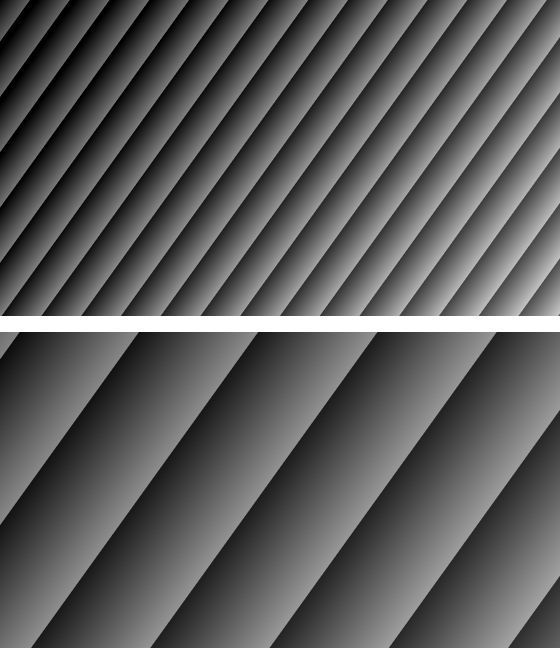
Top, the full canvas; bottom, a detail of the centre.
A Shadertoy shader for this pattern:

```glsl
// Diagonal sawtooth stripes in grey, brightening toward the lower right corner.

#define STRIPE_WIDTH 0.1258   // horizontal period, in canvas heights
#define STRIPE_LEAN  0.719    // horizontal run per unit of rise
#define STRIPE_SHIFT 0.007    // first edge along the bottom
#define RAMP_GAIN    0.465    // brightness gained across one stripe
#define BASE_LEVEL   -0.10    // darkest level, clipped to black
#define LIGHT_RIGHT  0.28     // brightness gained from left to right
#define LIGHT_DOWN   0.15     // brightness gained from top to bottom

// Rising ramp whose drop is softened over the given phase width
float softSawtooth(float phase, float dropWidth) {
    float ramp = fract(phase);
    return min(ramp, (1.0 - ramp) / dropWidth);
}

void mainImage(out vec4 fragColor, in vec2 fragCoord) {
    vec2 uv = fragCoord / iResolution.xy;
    vec2 p = fragCoord / iResolution.y;

    // Slanted stripes
    float phase = (p.x - STRIPE_LEAN * p.y - STRIPE_SHIFT) / STRIPE_WIDTH;
    float pixelPhase = length(vec2(1.0, STRIPE_LEAN)) / (STRIPE_WIDTH * iResolution.y);
    float stripe = softSawtooth(phase, pixelPhase);

    // Broad light across the canvas
    float light = BASE_LEVEL + LIGHT_RIGHT * uv.x + LIGHT_DOWN * (1.0 - uv.y);

    float grey = clamp(light + RAMP_GAIN * stripe, 0.0, 1.0);
    fragColor = vec4(vec3(grey), 1.0);
}
```
